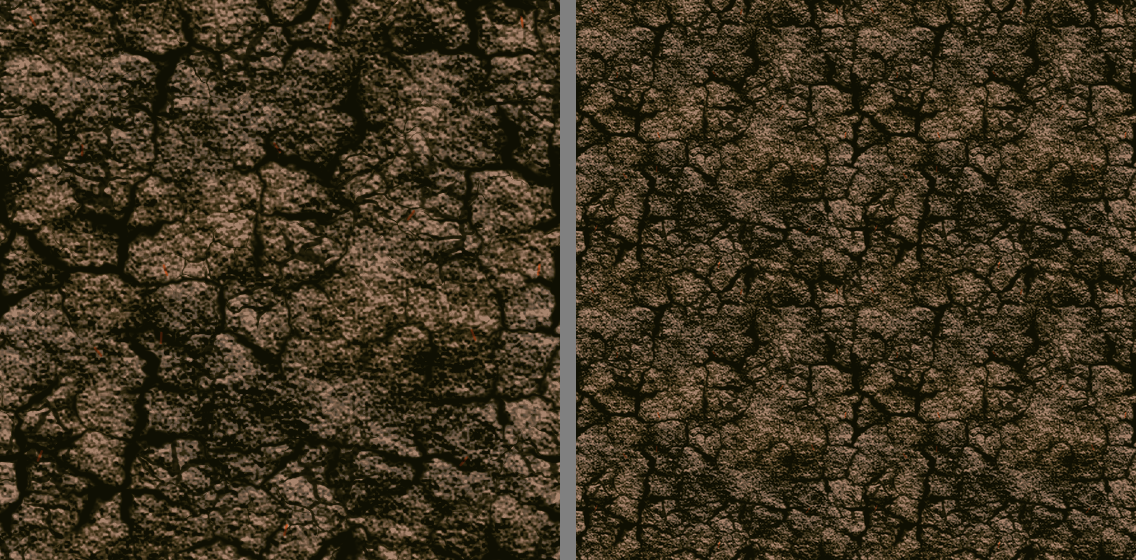
Left: one tile. Right: repeated 2 by 2.
Write a WebGL 2 fragment shader that draws this texture.

```glsl
#version 300 es
precision highp float;
// Dry cracked earth: crumbly plates split by a net of dark fissures, lit from above.

uniform vec2 u_resolution;
out vec4 fragColor;

const vec2 PLATES = vec2(8.0, 10.0);        // large plates per tile
const vec2 SHARDS = vec2(16.0, 22.0);       // smaller broken pieces per tile
const vec2 CRUMBS = vec2(62.0, 74.0);       // rounded crumbs per tile
const vec2 FLECKS = vec2(9.0);              // grid for stray dry needles
const float RELIEF_PERIOD = 12.0;
const float RELIEF_GAIN = 0.62;
const float CRACK_DEPTH = 0.13;
const float CRUMB_HEIGHT = 0.12;
const float LIGHT_STEP = 0.003;
const vec2 LIGHT_DIR = vec2(0.2, 0.98);
const float LIGHT_GAIN = 5.8;
const float CAVITY_GAIN = 0.8;
const float GRAIN_GAIN = 0.7;
const float BASE_TONE = 0.42;
const vec3 SHADOW = vec3(0.06, 0.06, 0.01);
const vec3 DARK_SOIL = vec3(0.19, 0.16, 0.06);
const vec3 BROWN_SOIL = vec3(0.32, 0.25, 0.14);
const vec3 GREY_SOIL = vec3(0.37, 0.31, 0.25);
const vec3 PALE_SOIL = vec3(0.49, 0.38, 0.29);
const vec3 HIGHLIGHT = vec3(0.66, 0.52, 0.43);
const vec3 NEEDLE = vec3(0.50, 0.20, 0.06);

vec2 hash2(vec2 cell, float seed) {
    vec3 h = fract((cell.xyx + seed) * vec3(0.1031, 0.1030, 0.0973));
    h += dot(h, h.yzx + 33.33);
    return fract((h.xx + h.yz) * h.zy);
}

// Two independent wrapping value noises, centred on zero.
vec2 noise2(vec2 uv, float period, float seed) {
    vec2 p = uv * period, i = floor(p), f = p - i;
    f = f * f * f * (f * (f * 6.0 - 15.0) + 10.0);
    vec2 a = hash2(mod(i, period), seed);
    vec2 b = hash2(mod(i + vec2(1, 0), period), seed);
    vec2 c = hash2(mod(i + vec2(0, 1), period), seed);
    vec2 d = hash2(mod(i + 1.0, period), seed);
    return mix(mix(a, b, f.x), mix(c, d, f.x), f.y) - 0.5;
}

// Wrapping cellular noise: x = distance to the cell point, y = distance to the border.
vec2 cellular(vec2 uv, vec2 period, float seed) {
    vec2 p = uv * period, i = floor(p), f = p - i;
    vec2 points[9];
    vec2 nearest = vec2(4.0);
    for (int k = 0; k < 9; k++) {
        vec2 o = vec2(k % 3 - 1, k / 3 - 1);
        points[k] = o + 0.1 + 0.8 * hash2(mod(i + o, period), seed) - f;
        if (dot(points[k], points[k]) < dot(nearest, nearest)) nearest = points[k];
    }
    float border = 1.0;
    for (int k = 0; k < 9; k++) {
        vec2 across = points[k] - nearest;
        if (dot(across, across) > 0.0001)
            border = min(border, dot(0.5 * (nearest + points[k]), normalize(across)));
    }
    return vec2(length(nearest), border);
}

// x = sunken shoulder beside a crack, y = the open gap itself.
vec2 crack(float border, float width) {
    float shoulder = 1.0 - smoothstep(0.0, 0.26, border);
    float gap = 1.0 - smoothstep(width - 0.03, width + 0.05, border);
    return vec2(shoulder * smoothstep(-0.08, 0.05, width), gap);
}

// x = surface height, y = crack opening.
vec2 ground(vec2 uv) {
    // Only the cracks are bent; the crumbly relief stays unstretched.
    vec2 bent = uv + 0.024 * noise2(uv, 15.0, 3.0) + 0.015 * noise2(uv, 36.0, 7.0);
    bent += 0.009 * noise2(uv, 85.0, 9.0);
    vec2 opening = noise2(uv, 11.0, 11.0);
    vec2 wide = crack(cellular(bent, PLATES, 17.0).y, 0.025 + 0.17 * opening.x);
    vec2 fine = crack(cellular(bent, SHARDS, 23.0).y, -0.03 + 0.3 * opening.y);
    float height = -CRACK_DEPTH * (wide.x + 0.55 * fine.x);
    float amplitude = 0.5, period = RELIEF_PERIOD;
    for (int octave = 0; octave < 5; octave++) {
        // Shift each octave so that the lattices do not line up.
        vec2 shift = vec2(0.137, 0.291) * float(octave);
        height += amplitude * noise2(uv + shift, period, 31.0 + float(octave)).x;
        amplitude *= RELIEF_GAIN;
        period *= 2.0;
    }
    vec2 jitter = 0.008 * noise2(uv, 100.0, 43.0);
    height += CRUMB_HEIGHT * (0.45 - cellular(uv + jitter, CRUMBS, 41.0).x);
    return vec2(height, max(wide.y, 0.8 * fine.y));
}

vec3 soilColour(float tone, float greyness) {
    float t = 4.0 * clamp(tone, 0.0, 1.0);
    vec3 c = mix(SHADOW, DARK_SOIL, min(t, 1.0));
    c = mix(c, mix(BROWN_SOIL, GREY_SOIL, greyness), clamp(t - 1.0, 0.0, 1.0));
    c = mix(c, PALE_SOIL, clamp(t - 2.0, 0.0, 1.0));
    return mix(c, HIGHLIGHT, clamp(t - 3.0, 0.0, 1.0));
}

// Coverage of sparse, short needles.
float needles(vec2 uv) {
    vec2 p = uv * FLECKS, cell = mod(floor(p), FLECKS);
    vec2 pick = hash2(cell, 53.0);
    float angle = 0.8 + 1.6 * pick.y;
    vec2 axis = vec2(cos(angle), sin(angle));
    vec2 q = fract(p) - 0.3 - 0.4 * hash2(cell, 59.0);
    float d = length(q - axis * clamp(dot(q, axis), -0.08, 0.08));
    return step(0.88, pick.x) * (1.0 - smoothstep(0.008, 0.03, d));
}

void main() {
    vec2 uv = gl_FragCoord.xy / u_resolution;
    vec2 here = ground(uv);
    float slope = here.x - ground(uv + LIGHT_DIR * LIGHT_STEP).x;
    vec2 patches = noise2(uv, 5.0, 61.0) + 0.5 * noise2(uv, 13.0, 67.0);
    vec2 grain = noise2(uv, 220.0, 71.0);

    // Combine slope light, cavities, broad stains and grain.
    float tone = BASE_TONE + LIGHT_GAIN * slope + CAVITY_GAIN * here.x;
    tone += 0.25 * patches.x + GRAIN_GAIN * grain.x;
    tone *= 1.0 - here.y;
    float greyness = clamp(0.4 + 1.5 * patches.y + 0.8 * grain.y, 0.0, 1.0);

    vec3 colour = soilColour(tone, greyness);
    colour = mix(colour, NEEDLE * (0.6 + tone), 0.8 * needles(uv));
    fragColor = vec4(colour, 1.0);
}
```
